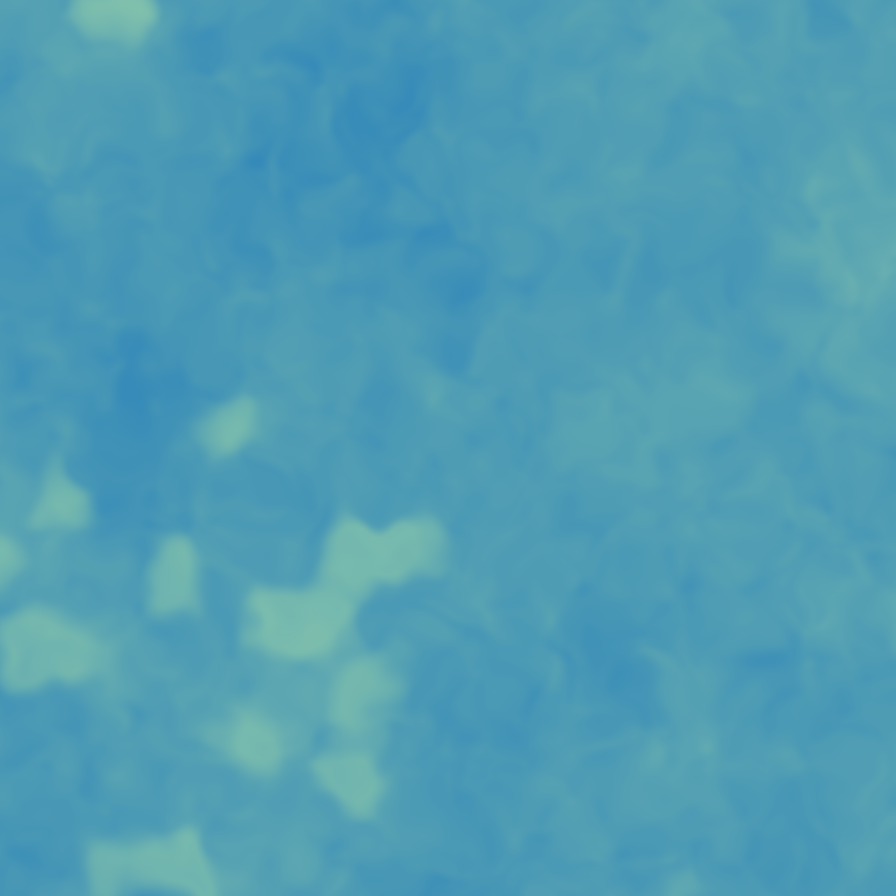
Give the GLSL for this texture, as a Shadertoy shader.

```glsl
#define DEEP_BLUE vec3(0.22, 0.55, 0.72)
#define PALE_GREEN vec3(0.47, 0.73, 0.68)
#define BASE_TONE 0.34
#define MOTTLE_GAIN 1.0
#define PUFF_CELLS 12.0
#define PUFF_CHANCE 0.27
#define PUFF_LIFT 0.62
#define HALO_LIFT 0.14

vec3 hash3(vec2 cell) {
    vec3 q = fract(cell.xyx * vec3(0.1031, 0.1030, 0.0973));
    q += dot(q, q.yxz + 33.33);
    return fract((q.xxy + q.yzz) * q.zyx);
}

// Round kernel that fades smoothly to zero at distance 1
float kernel(vec2 d) {
    float k = max(0.0, 1.0 - dot(d, d));
    return k * k * k;
}

// Smooth cellular noise: signed soft spots at jittered cell points
float spots(vec2 p, float seed) {
    vec2 cell = floor(p);
    float total = 0.0;
    for (int y = -1; y <= 1; y++)
    for (int x = -1; x <= 1; x++) {
        vec2 id = cell + vec2(x, y);
        vec3 h = hash3(id + seed);
        total += (2.0 * h.z - 1.0) * kernel(p - id - h.xy);
    }
    return total;
}

// Sparse puffs, most common toward the left and lower side
float puffs(vec2 uv) {
    vec2 p = uv * PUFF_CELLS;
    vec2 cell = floor(p);
    float total = 0.0;
    for (int y = -1; y <= 1; y++)
    for (int x = -1; x <= 1; x++) {
        vec2 id = cell + vec2(x, y);
        vec3 h = hash3(id + 71.0);
        vec2 home = (id + h.xy) / PUFF_CELLS;
        float chance = PUFF_CHANCE * (1.0 - smoothstep(0.1, 0.75, home.x));
        chance *= 1.0 - 0.5 * smoothstep(0.45, 0.7, home.y);
        float weight = mix(0.65, 1.1, hash3(id + 137.0).x);
        total += weight * step(h.z, chance) * kernel(p - id - h.xy);
    }
    return total;
}

float glow(vec2 uv, vec2 center, vec2 radius) {
    vec2 d = (uv - center) / radius;
    return exp(-dot(d, d));
}

void mainImage(out vec4 fragColor, in vec2 fragCoord) {
    vec2 uv = fragCoord / iResolution.y;

    // Ragged outlines from a small domain warp
    vec2 warp = vec2(spots(uv * 14.0, 5.0), spots(uv * 14.0, 19.0)) * 0.022
              + vec2(spots(uv * 32.0, 27.0), spots(uv * 32.0, 43.0)) * 0.010;
    vec2 p = uv + warp;

    // Broad dark and light regions
    float tone = BASE_TONE;
    tone -= 0.24 * glow(p, vec2(0.42, 0.82), vec2(0.24, 0.17));
    tone -= 0.16 * glow(p, vec2(0.14, 0.54), vec2(0.17, 0.12));
    tone += 0.26 * glow(p, vec2(1.02, 0.66), vec2(0.13, 0.20));
    tone += 0.16 * glow(p, vec2(0.27, 0.17), vec2(0.26, 0.14));

    // Mottling at four scales
    float mottle = 0.16 * spots(p * 3.5, 11.0)
                 + 0.14 * spots(p * vec2(10.0, 8.0), 31.0)
                 + 0.12 * spots(p * vec2(25.0, 21.0), 53.0)
                 + 0.08 * spots(p * 46.0, 89.0);
    tone += MOTTLE_GAIN * mottle;

    // Pale puffs with soft halos
    float cover = puffs(p);
    tone += HALO_LIFT * smoothstep(0.0, 0.5, cover);
    tone = mix(tone, max(tone, 0.42 + PUFF_LIFT + 0.5 * mottle),
               0.85 * smoothstep(0.2, 0.8, cover));

    vec3 color = mix(DEEP_BLUE, PALE_GREEN, clamp(tone, -0.2, 1.15));
    fragColor = vec4(color, 1.0);
}
```
